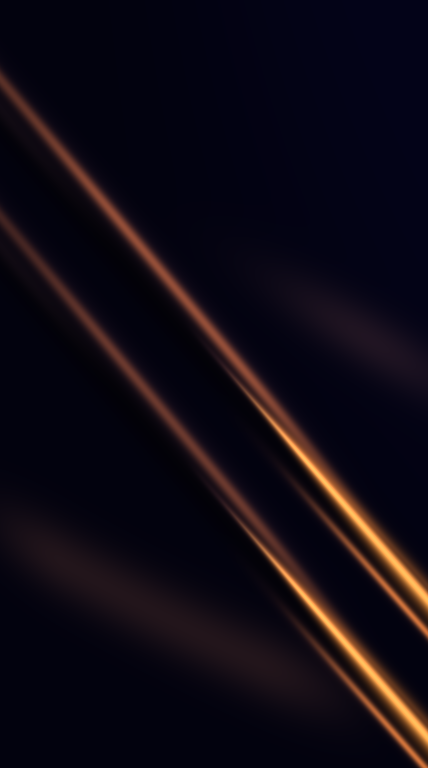
This background is drawn by a Shadertoy shader. Its source:

```glsl
// Two parallel beams of copper and gold light crossing a midnight blue field.
// Each beam is a sum of soft lines that widen and brighten to the lower right;
// two broad, dim haze bands lie on either side.

// Bell curve of a signed distance.
float bell(float d, float width) {
    d /= width;
    return exp(-d * d);
}

// Perpendicular distance below the line y = start + slope * x.
float below(vec2 p, float start, float slope) {
    return (p.y - start - slope * p.x) / sqrt(1.0 + slope * slope);
}

// Light of one beam; x runs right, y runs down, both in canvas widths.
vec3 beam(vec2 p, float copperGain) {
    // Long copper ridge with a faint echo beneath it
    float d = below(p, 0.184, 1.19);
    float fade = mix(0.6, 1.0, smoothstep(0.0, 0.3, p.x)) * (1.0 - smoothstep(0.55, 0.96, p.x));
    vec3 light = vec3(0.50, 0.26, 0.12) * copperGain * fade * bell(d, 0.0145);
    light += vec3(0.07, 0.04, 0.05) * fade * bell(d, 0.035);
    light += vec3(0.05, 0.03, 0.04) * bell(d - 0.045, 0.02) * (1.0 - smoothstep(0.0, 0.3, p.x));

    // Gold wedge: a bright core between two warmer flanks
    float g = below(p, 0.2575, 1.14);
    float halfWidth = mix(0.006, 0.026, smoothstep(0.5, 1.0, p.x));
    float rise = smoothstep(0.5, 0.73, p.x);
    light += vec3(0.72, 0.40, 0.13) * rise * bell(g, halfWidth);
    light += vec3(0.32, 0.29, 0.14) * rise * bell(g - 0.1 * halfWidth, 0.45 * halfWidth);
    light -= vec3(0.16, 0.10, 0.03) * smoothstep(0.72, 1.0, p.x) * bell(g + 0.55 * halfWidth, 0.22 * halfWidth);
    light += vec3(0.13, 0.07, 0.07) * bell(g, 0.007) * smoothstep(0.42, 0.56, p.x);

    // Thin amber edge below the wedge
    float edge = below(p, 0.357, 1.12);
    light += vec3(0.70, 0.39, 0.15) * smoothstep(0.62, 0.95, p.x) * bell(edge, 0.0085);
    light += vec3(0.10, 0.05, 0.04) * smoothstep(0.5, 0.8, p.x) * bell(edge, 0.016);
    return max(light, 0.0);
}

void mainImage(out vec4 fragColor, in vec2 fragCoord) {
    vec2 uv = fragCoord / iResolution.xy;
    vec2 p = vec2(uv.x, (1.0 - uv.y) * 1.79);

    // Midnight field, bluer toward the upper right
    vec3 color = mix(vec3(0.008, 0.007, 0.055), vec3(0.012, 0.012, 0.095), smoothstep(0.2, 1.2, uv.x * uv.y + 0.3 * uv.x));

    // Haze bands: a tilted oval on the right, a bent ribbon on the left
    vec2 q = p - vec2(0.86, 0.79);
    float along = dot(q, vec2(0.85, 0.53));
    float across = dot(q, vec2(-0.53, 0.85));
    color += vec3(0.115, 0.070, 0.055) * bell(along, 0.26) * bell(across, 0.065);
    float ribbon = 1.225 + 0.60 * p.x - 0.12 * p.x * p.x;
    float span = smoothstep(-0.12, 0.15, p.x) * (1.0 - smoothstep(0.6, 0.95, p.x));
    color += vec3(0.125, 0.075, 0.050) * span * bell(p.y - ribbon, 0.085);

    // Two beams, each darkening the field just below its ridge
    for (int i = 0; i < 2; i++) {
        vec2 r = p - vec2(0.0, 0.32 * float(i));
        color *= 1.0 - 0.55 * bell(below(r, 0.265, 1.17), 0.04);
        color += beam(r, i == 0 ? 1.0 : 0.68);
    }
    fragColor = vec4(clamp(color, 0.0, 1.0), 1.0);
}
```
